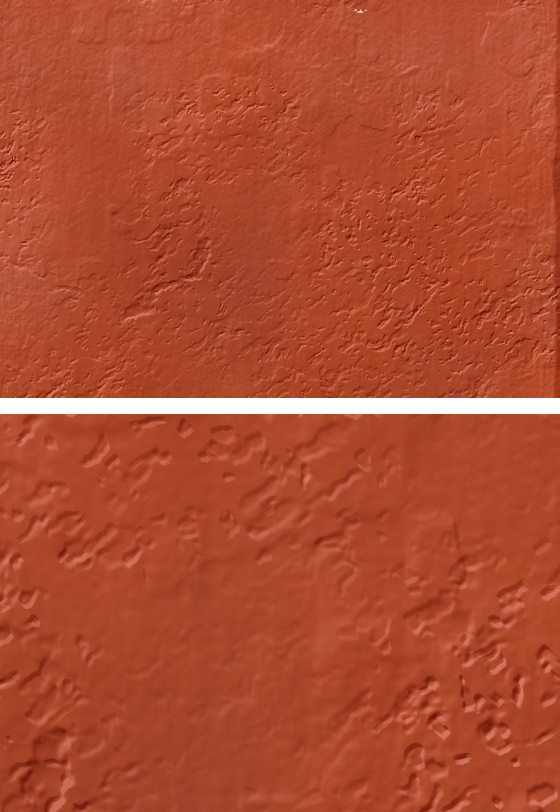
Top: the whole. Bottom: its middle third, enlarged.
Reproduce this texture procedurally as a WebGL 1 fragment shader.

```glsl
precision highp float;
// Weathered red-painted plaster lit from the upper left. A height field of
// grain, chips, paint ledges and gouges is shaded by its slope toward the
// light, then tinted along a dark-base-light ramp with broad stains.
uniform vec2 u_resolution;

const vec3 BASE = vec3(0.690, 0.288, 0.168);
const vec3 SHADE = vec3(0.570, 0.195, 0.105);
const vec3 LIT = vec3(0.800, 0.420, 0.330);
const vec3 STAIN = vec3(0.560, 0.245, 0.180);
const vec3 FLECK = vec3(0.92, 0.85, 0.82);
const vec3 DULLING = vec3(-0.045, 0.015, 0.045);
const vec2 LIGHT = vec2(-0.50, 0.86);
const float SLOPE_STEP = 0.0023;
const float RELIEF = 1.25;
const float LUMP_DEPTH = 1.25;
const float GRAIN_DEPTH = 0.25;
const float CHIP_DEPTH = 0.95;
const float LEDGE_DEPTH = 0.80;
const float GOUGE_DEPTH = 2.1;
const float MOTTLE = 0.85;

float hash(vec2 p) {
  vec3 q = fract(vec3(p.xyx) * 0.1031);
  q += dot(q, q.yzx + 33.33);
  return fract((q.x + q.y) * q.z);
}

float noise(vec2 p) {
  vec2 i = floor(p);
  vec2 f = fract(p);
  f = f * f * f * (f * (f * 6.0 - 15.0) + 10.0);
  return mix(mix(hash(i), hash(i + vec2(1.0, 0.0)), f.x),
             mix(hash(i + vec2(0.0, 1.0)), hash(i + 1.0), f.x), f.y);
}

float fbm(vec2 p) {
  float sum = 0.0;
  float amp = 0.5;
  for (int i = 0; i < 5; i++) {
    sum += amp * noise(p);
    p = mat2(1.6, 1.2, -1.2, 1.6) * p + 17.3;
    amp *= 0.5;
  }
  return sum;
}

// Slanted, ragged pits in three sizes, gathered in patches
float chips(vec2 p, vec2 warp) {
  float patches = 0.2 + 0.8 * smoothstep(0.35, 0.70, noise(p * 4.5 + 31.0));
  float sum = 0.0;
  float scale = 22.0;
  for (int i = 0; i < 3; i++) {
    vec2 q = mat2(0.80, -0.60, 0.60, 0.80) * (p + warp * 0.03);
    q *= vec2(0.8, 1.45) * scale;
    float n = noise(q + 57.0) + 0.35 * (noise(q * 2.6 + 11.0) - 0.5);
    sum += smoothstep(0.73, 0.95, n);
    scale *= 1.8;
  }
  return sum * patches;
}

// Broken edges of old paint layers, following noise contours
float ledges(vec2 p) {
  float sum = 0.0;
  float scale = 2.7;
  for (int i = 0; i < 2; i++) {
    float contour = fbm(p * scale + 8.0) - 0.49;
    float broken = smoothstep(0.48, 0.70, noise(p * scale * 2.4 + 73.0));
    sum += smoothstep(-0.016, 0.016, contour) * broken;
    scale *= 2.0;
  }
  return sum;
}

float gouge(vec2 p, vec2 a, vec2 b, float width) {
  vec2 ab = b - a;
  float t = clamp(dot(p - a, ab) / dot(ab, ab), 0.0, 1.0);
  return 1.0 - smoothstep(width * 0.4, width, length(p - a - ab * t));
}

float gouges(vec2 p, vec2 warp) {
  vec2 q = p + warp * 0.065;
  float d = gouge(q, vec2(0.30, 0.21), vec2(0.38, 0.235), 0.025);
  d = max(d, 0.7 * gouge(q, vec2(0.38, 0.24), vec2(0.50, 0.31), 0.013));
  d = max(d, 0.9 * gouge(q, vec2(0.495, 0.30), vec2(0.51, 0.39), 0.018));
  d = max(d, 0.4 * gouge(q, vec2(0.33, 0.39), vec2(0.48, 0.435), 0.007));
  d = max(d, 0.6 * gouge(q, vec2(0.99, 0.18), vec2(1.08, 0.25), 0.009));
  d = max(d, 0.4 * gouge(q, vec2(0.0, 0.345), vec2(0.22, 0.265), 0.008));
  return d * (0.25 + 1.2 * noise(p * 55.0));
}

float height(vec2 p, float sides) {
  vec2 warp = vec2(fbm(p * 22.0), fbm(p * 22.0 + 40.0)) - 0.5;
  float rough = 0.55 + 0.8 * noise(p * 5.0 + 61.0) + 0.3 * sides;
  float h = LUMP_DEPTH * fbm(p * 15.0 + 5.0);
  h += GRAIN_DEPTH * (1.0 + sides) * noise(p * vec2(110.0, 32.0));
  h += GRAIN_DEPTH * noise(p * 135.0);
  h -= CHIP_DEPTH * chips(p, warp);
  return h * rough + LEDGE_DEPTH * ledges(p) - GOUGE_DEPTH * gouges(p, warp);
}

void main() {
  vec2 p = gl_FragCoord.xy / u_resolution.y;
  float aspect = u_resolution.x / u_resolution.y;
  float side = abs(p.x / aspect - 0.5) * 2.0;
  float sides = smoothstep(0.65, 1.0, side);

  // Slope toward the light
  vec2 e = LIGHT * SLOPE_STEP;
  float slope = height(p - e, sides) - height(p + e, sides);

  // Broad fading and faint vertical brush streaks
  float tone = 0.24 * sides + 0.26 * smoothstep(0.35, 1.0, p.y) - 0.13;
  tone += MOTTLE * (fbm(p * 2.6 + 90.0) - 0.5);
  tone += 0.18 * (noise(p * vec2(75.0, 9.0)) - 0.5);
  tone += RELIEF * slope;

  // Dark, uneven right border
  float border = aspect - 0.014 + 0.012 * (noise(vec2(3.0, p.y * 9.0)) - 0.5);
  tone -= 0.9 * smoothstep(border - 0.004, border + 0.006, p.x);

  vec3 color = mix(BASE, LIT, clamp(tone, 0.0, 1.3));
  color = mix(color, SHADE, clamp(-tone, 0.0, 2.2));
  color += DULLING * (fbm(p * 3.5 + 130.0) - 0.5);

  // Dull stain below the middle, and a chalky fleck near the top
  vec2 stainOffset = (p - vec2(0.62, 0.31)) / vec2(0.13, 0.16);
  color = mix(color, STAIN, 0.35 * exp(-dot(stainOffset, stainOffset)));
  vec2 fleckOffset = (p - vec2(0.906, 0.973)) / vec2(0.019, 0.006);
  float fleck = 1.0 - smoothstep(0.5, 1.1, length(fleckOffset));
  fleck *= smoothstep(0.40, 0.60, noise(p * 160.0));
  gl_FragColor = vec4(clamp(mix(color, FLECK, fleck), 0.0, 1.0), 1.0);
}
```
